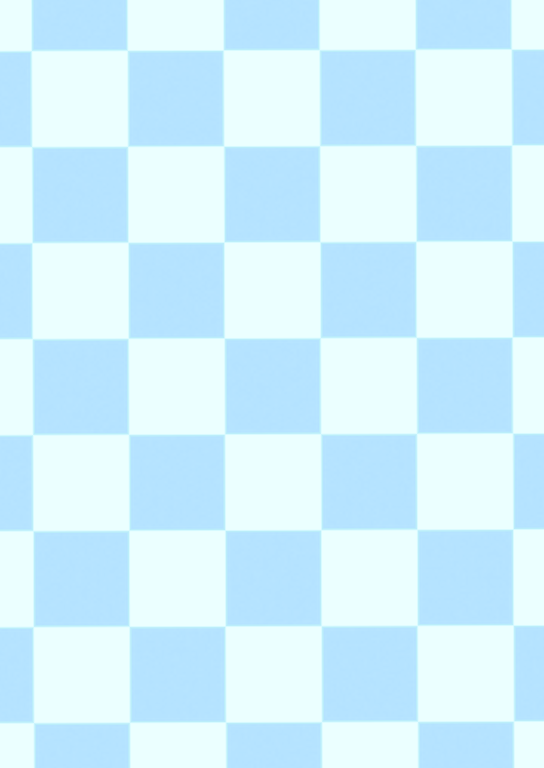
This pattern is drawn by a Shadertoy shader. Its source:

```glsl
// Pale mint and sky blue checkerboard, tilted very slightly, with soft rims and faint mottling
#define CELL 0.125                      // square side, in canvas heights
#define ORIGIN vec2(0.0412, 0.0667)     // first grid corner, from top left
#define TILT 0.0033                     // small rotation of the grid
#define PALE_WIDTH 0.0013               // blended line between squares
#define RIM_WIDTH 0.0018                // cyan rim just inside blue squares
#define GRAIN_SIZE 0.004
#define GRAIN_AMOUNT 0.010
#define MINT vec3(0.92, 1.00, 1.00)
#define SKY vec3(0.71, 0.89, 1.00)
#define RIM vec3(0.73, 0.93, 0.98)
#define PALE vec3(0.84, 0.98, 1.00)

float hash(vec2 p) {
    return fract(sin(dot(p, vec2(127.1, 311.7))) * 43758.5453);
}

float valueNoise(vec2 p) {
    vec2 cell = floor(p), f = fract(p);
    f = f * f * (3.0 - 2.0 * f);
    float low = mix(hash(cell), hash(cell + vec2(1, 0)), f.x);
    float high = mix(hash(cell + vec2(0, 1)), hash(cell + vec2(1, 1)), f.x);
    return mix(low, high, f.y);
}

// Signed distance to the nearest square edge: positive in mint, negative in blue
float checkerDistance(vec2 p) {
    vec2 grid = p / CELL;
    vec2 toEdge = 0.5 - abs(fract(grid) - 0.5);
    float parity = mod(floor(grid.x) + floor(grid.y), 2.0);
    return min(toEdge.x, toEdge.y) * CELL * (1.0 - 2.0 * parity);
}

void mainImage(out vec4 fragColor, in vec2 fragCoord) {
    // Height units measured down from the top left corner
    vec2 p = vec2(fragCoord.x, iResolution.y - fragCoord.y) / iResolution.y;
    vec2 tilted = p + TILT * vec2(-p.y, p.x) - ORIGIN;
    float d = checkerDistance(tilted);
    float aa = 0.6 / iResolution.y;

    // Blue squares: subtle mottling and a faint lighter line inside the edge
    float grain = valueNoise(p / GRAIN_SIZE) - 0.5;
    float innerLine = 1.0 - smoothstep(0.0, 0.0015, abs(d + 0.0055));
    vec3 color = SKY + vec3(1.0, 0.7, 0.0) * (grain * GRAIN_AMOUNT + innerLine * 0.006);

    // Layers from blue through the rim and pale line to mint
    float paleStart = -0.5 * PALE_WIDTH;
    float rimStart = paleStart - RIM_WIDTH;
    color = mix(color, RIM, smoothstep(rimStart - aa, rimStart + aa, d));
    color = mix(color, PALE, smoothstep(paleStart - aa, paleStart + aa, d));
    color = mix(color, MINT, smoothstep(-paleStart - aa, -paleStart + aa, d));

    fragColor = vec4(color, 1.0);
}
```
